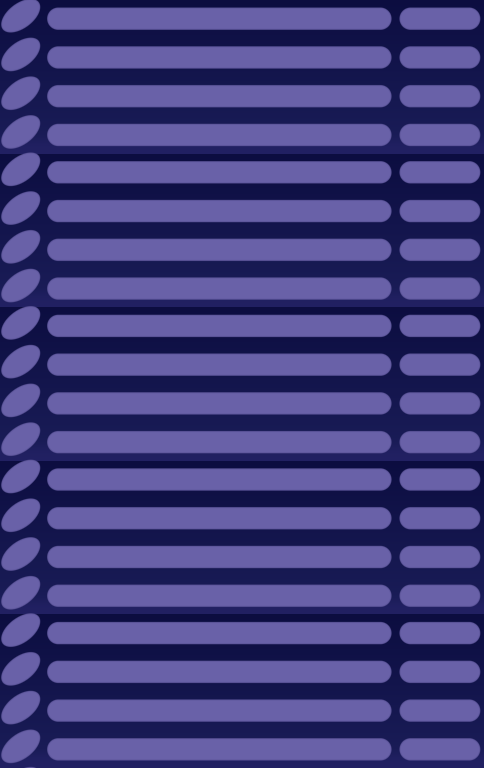
Reproduce this pattern procedurally as a WebGL 2 fragment shader.

```glsl
#version 300 es
precision highp float;
// Stacked list rows: a tilted oval, a long pill and a short pill on each line.
// Five identical bands, each shaded from dark to light and holding four rows,
// are folded into one; the shapes are signed distance functions.
uniform vec2 u_resolution;
out vec4 outColor;

// Signed height from the centre of the nearest of the four rows in a band.
float rowOffset(float y) {
    float t = fract(y + 0.0044) - 0.0044;
    float row = clamp(floor((t + 0.0044) / 0.2523), 0.0, 3.0);
    return t - (0.1217 + 0.2523 * row);
}

float pill(vec2 p, float halfLength, float radius) {
    p.x = max(abs(p.x) - (halfLength - radius), 0.0);
    return length(p) - radius;
}

// Approximate distance to an ellipse, scaled by its gradient.
float ellipse(vec2 p, vec2 radii) {
    float k = length(p / radii);
    return k * (k - 1.0) / max(length(p / (radii * radii)), 1e-4);
}

void main() {
    // One unit is the height of a band; y runs downwards from the top.
    float unit = u_resolution.y / 5.0;
    vec2 p = vec2(gl_FragCoord.x, u_resolution.y - gl_FragCoord.y) / unit;
    float pixel = 1.0 / unit;

    // Band shading, with a brighter violet strip at the foot.
    float t = fract(p.y);
    vec3 color = mix(vec3(0.045, 0.05, 0.25), vec3(0.105, 0.115, 0.35), t);
    color += vec3(0.025, 0.012, 0.035) * smoothstep(0.86, 0.96, t);

    // The two pills of the row.
    float y = rowOffset(p.y);
    float d = pill(vec2(p.x - 1.428, y), 1.121, 0.0725);
    d = min(d, pill(vec2(p.x - 2.864, y), 0.263, 0.0725));

    // The oval sits slightly higher and leans up to the right.
    vec2 q = vec2(p.x - 0.135, -rowOffset(p.y + 0.0195));
    q = mat2(0.8, -0.6, 0.6, 0.8) * q;
    d = min(d, ellipse(q, vec2(0.1465, 0.081)));

    // Lilac fill with a soft, slightly darker rim.
    vec3 lilac = mix(vec3(0.41, 0.38, 0.66), vec3(0.36, 0.33, 0.60),
                     smoothstep(-0.012, 0.0, d));
    color = mix(lilac, color, smoothstep(-0.75 * pixel, 0.75 * pixel, d));
    outColor = vec4(color, 1.0);
}
```
